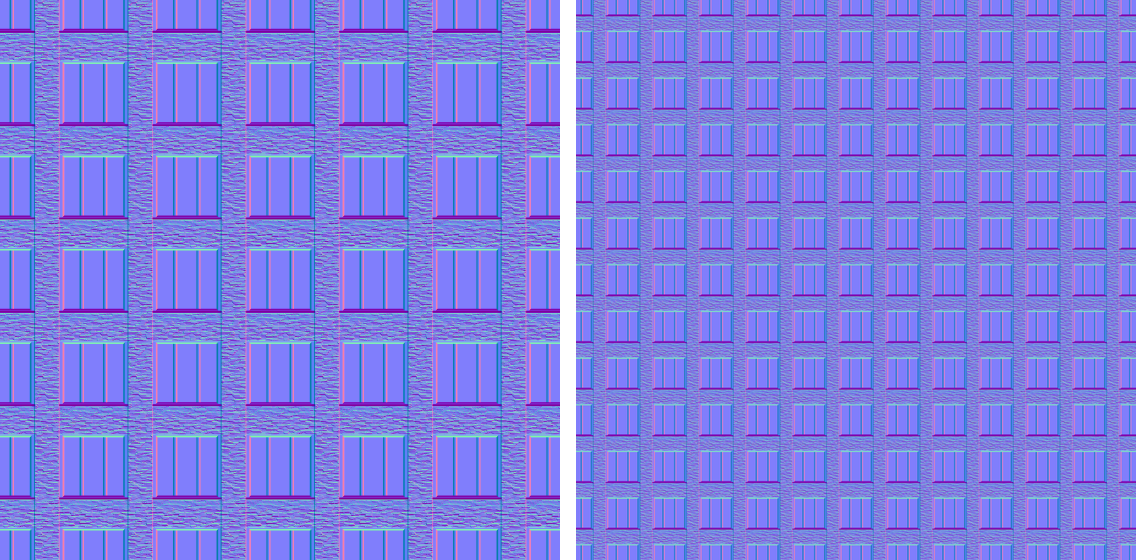
Left, the tile; right, the same tile 2 across and 2 down.
Give the GLSL for this texture map, as a three.js fragment shader.

```glsl
// Tangent-space normal map of a facade: 6 by 6 panelled windows set in rough stone.
// Bevels, mullions and sill add surface slopes; wrapped cellular noise gives the
// stone its height. Normals are averaged over four nearby points and packed as colour.
varying vec2 vUv;

const float CELL = 128.0; // units across one bay; the canvas is 6 bays wide

float hash(vec2 p) {
  return fract(sin(dot(p, vec2(127.1, 311.7))) * 4375.85);
}

// Soft-edged strip from a to b
float band(float x, float a, float b) {
  return smoothstep(a - 0.5, a + 0.5, x) - smoothstep(b - 0.5, b + 0.5, x);
}

// Long, thin stones of uneven height, wrapping once per bay
float stoneHeight(vec2 p) {
  vec2 grid = vec2(17.0, 52.0);
  vec2 g = p / CELL * grid;
  vec2 base = floor(g);
  float nearest = 9.0;
  float level = 0.0;
  for (int j = -1; j <= 1; j++) {
    for (int i = -1; i <= 1; i++) {
      vec2 id = base + vec2(float(i), float(j));
      vec2 w = mod(id, grid);
      vec2 jitter = vec2(0.9, 0.6) * (vec2(hash(w), hash(w + 57.3)) - 0.5);
      float d = length((g - id - 0.5 - jitter) * vec2(0.7, 1.25));
      if (d < nearest) {
        nearest = d;
        level = hash(w + 19.7);
      }
    }
  }
  return 2.6 * level - 0.6 * nearest;
}

vec2 stoneSlope(vec2 p) {
  vec2 e = vec2(0.6, 0.0);
  vec2 rise = vec2(stoneHeight(p + e) - stoneHeight(p - e),
                   stoneHeight(p + e.yx) - stoneHeight(p - e.yx));
  return -rise / 1.2 * vec2(0.7, 0.9);
}

// Mitred bevel: the nearest side of the panel sets the direction
vec2 bevelSlope(vec2 p) {
  vec2 low = p - vec2(6.0, 4.4);
  vec2 high = vec2(91.0, 88.4) - p;
  vec2 d = min(low, high);
  vec2 side = d.x < d.y ? vec2(low.x < high.x ? 1.0 : -1.0, 0.0)
                        : vec2(0.0, low.y < high.y ? -1.0 : 1.0);
  return 3.0 * side * band(min(d.x, d.y), 0.0, 1.9);
}

vec3 facadeNormal(vec2 canvas) {
  vec2 p = mod(canvas - vec2(80.0, 82.0), CELL);
  float bay = band(p.x, 1.0, 96.0);
  float window = bay * band(p.y, 0.4, 90.5);

  // Stone, calmer and obliquely tooled just below the sill
  float tooled = bay * smoothstep(116.0, 119.0, p.y);
  vec2 slope = stoneSlope(p) * (1.0 - 0.45 * tooled);
  slope += tooled * vec2(-0.15, 0.12) * (0.7 + sin(p.x * 1.3 + p.y * 0.9));
  slope *= 1.0 - window;

  // Recessed panel and its two mullions
  vec2 frame = bevelSlope(p);
  float inside = band(p.y, 6.4, 86.4);
  for (int i = 0; i < 2; i++) {
    float x = p.x - 29.3 - 32.0 * float(i);
    frame.x += inside * (2.7 * band(x, 4.1, 5.7) - 2.9 * band(x, 0.1, 1.6)
                         - 0.25 * band(x, 1.6, 4.1));
  }
  frame.x -= 0.25 * band(p.x, 91.2, 95.0);
  slope += frame * window;

  // Sill with its lower lip, and the lintel edge
  slope.y += bay * (1.9 * band(p.y, 0.3, 1.1) - 4.5 * band(p.y, 1.0, 3.5)
                    + 0.9 * band(p.y, 90.0, 91.0));

  // Pier edges run the full height
  float upright = mix(0.7, 1.0, window);
  slope.x += upright * (2.0 * band(p.x, 0.7, 1.7) - 3.2 * band(p.x, 94.9, 95.9));

  // Fine grit shortens the mean normal of the stone
  return normalize(vec3(slope, 1.0)) * mix(vec3(0.92, 0.92, 0.85), vec3(1.0), window);
}

void main() {
  vec3 normal = vec3(0.0);
  for (int j = 0; j < 2; j++) {
    for (int i = 0; i < 2; i++) {
      vec2 shift = vec2(float(i), float(j)) - 0.5;
      normal += 0.25 * facadeNormal(vUv * 6.0 * CELL + 0.85 * shift);
    }
  }
  gl_FragColor = vec4(normal * 0.5 + vec3(0.5, 0.495, 0.49), 1.0);
}
```
